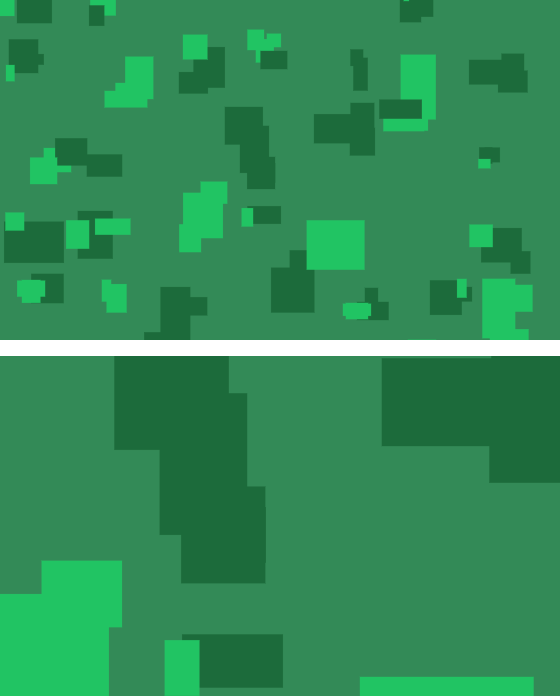
Top, the full canvas; bottom, a detail of the centre.
Write a WebGL 2 fragment shader that draws this pattern.

```glsl
#version 300 es
precision highp float;
// Scattered clusters of overlapping dark and bright green blocks on mid green.

uniform vec2 u_resolution;
out vec4 fragColor;

const vec3 GROUND = vec3(0.20, 0.54, 0.34);
const vec3 DARK = vec3(0.11, 0.42, 0.23);
const vec3 BRIGHT = vec3(0.13, 0.77, 0.39);
const float CELL = 0.23;

float hash(vec2 p) {
    return fract(sin(dot(p, vec2(127.1, 311.7))) * 43758.5453);
}

vec2 hash2(vec2 p) {
    return vec2(hash(p), hash(p + 37.3));
}

// Evenly spread value per cell, so sizes and colours stay balanced.
float spread(vec2 cell, vec2 stride) {
    return fract(dot(cell, stride) + 0.37);
}

// Coverage of an axis-aligned block, with an edge about one pixel wide.
float block(vec2 p, vec2 halfSize) {
    vec2 d = abs(p) - halfSize;
    float pixel = 1.0 / u_resolution.y;
    return 1.0 - smoothstep(-0.7 * pixel, 0.7 * pixel, max(d.x, d.y));
}

vec3 blockColor(bool isDark) {
    return isDark ? DARK : BRIGHT;
}

// Paints one cluster: a main block with smaller blocks along its sides.
vec3 paintCluster(vec3 color, vec2 p, vec2 cell) {
    if (hash(cell + 5.1) > 0.92) return color;

    vec2 center = (cell + mix(vec2(0.2), vec2(0.8), hash2(cell + 11.7))) * CELL;
    float scale = mix(0.034, 0.08, pow(spread(cell, vec2(0.755, 0.570)), 1.3));
    vec2 mainHalf = scale * mix(vec2(0.55), vec2(1.4), hash2(cell + 23.9));
    bool mainDark = spread(cell, vec2(0.414, 0.732)) < 0.62;
    color = mix(color, blockColor(mainDark), block(p - center, mainHalf));

    for (int i = 0; i < 3; i++) {
        vec2 seed = cell + 53.7 + 17.9 * float(i);
        if (hash(seed) > 0.5) continue;

        // Put the part on a random side, anywhere along that side.
        float side = hash(seed + 2.3) < 0.5 ? -1.0 : 1.0;
        vec2 offset = vec2(side, hash(seed + 4.1) * 2.0 - 1.0);
        if (hash(seed + 6.7) < 0.5) offset = offset.yx;

        vec2 partHalf = scale * mix(vec2(0.35), vec2(0.9), hash2(seed + 8.9));
        bool partDark = (hash(seed + 13.3) < 0.35) != mainDark;
        float cover = block(p - center - offset * mainHalf, partHalf);
        color = mix(color, blockColor(partDark), cover);
    }
    return color;
}

void main() {
    vec2 p = gl_FragCoord.xy / u_resolution.y;
    vec2 home = floor(p / CELL);
    vec3 color = GROUND;

    // Neighbouring cells can reach into this one.
    for (int y = -1; y <= 1; y++) {
        for (int x = -1; x <= 1; x++) {
            color = paintCluster(color, p, home + vec2(x, y));
        }
    }
    fragColor = vec4(color, 1.0);
}
```
